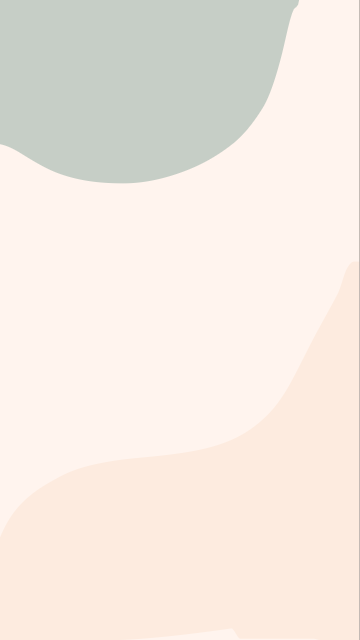
Give the GLSL for this background, as a Shadertoy shader.

```glsl
#define CREAM vec3(1.0, 0.957, 0.933)
#define PEACH vec3(0.992, 0.922, 0.875)
#define SAGE vec3(0.776, 0.808, 0.776)
#define RULE vec3(0.72, 0.69, 0.67)
#define RULE_WIDTH 0.0023
#define KNOTS 13

// Each knot holds x, height and slope, in fractions of the canvas
const vec3 sageEdge[KNOTS] = vec3[KNOTS](
    vec3(0.0, 0.7747, -0.11), vec3(0.058, 0.7604, -0.35),
    vec3(0.162, 0.7292, -0.208), vec3(0.3426, 0.7135, 0.0),
    vec3(0.509, 0.7318, 0.208), vec3(0.648, 0.776, 0.45),
    vec3(0.729, 0.8307, 0.9), vec3(0.7824, 0.914, 2.2),
    vec3(0.815, 0.984, 1.2), vec3(0.824, 0.9896, 0.6),
    vec3(0.831, 1.0, 2.8), vec3(0.9, 1.2, 2.8), vec3(1.0, 1.5, 2.8));

const vec3 peachEdge[KNOTS] = vec3[KNOTS](
    vec3(0.0, 0.1602, 1.35), vec3(0.0579, 0.2122, 0.59),
    vec3(0.162, 0.2539, 0.31), vec3(0.301, 0.2786, 0.1),
    vec3(0.463, 0.2891, 0.07), vec3(0.625, 0.3086, 0.21),
    vec3(0.7407, 0.3503, 0.55), vec3(0.8102, 0.4049, 1.04),
    vec3(0.8796, 0.4805, 1.04), vec3(0.9375, 0.5404, 1.07),
    vec3(0.9653, 0.582, 0.9), vec3(0.9815, 0.5911, 0.1),
    vec3(1.0, 0.5911, 0.0));

// Smooth cubic Hermite curve through the knots
float curveHeight(float x, vec3 knots[KNOTS]) {
    vec3 a = knots[0], b = knots[1];
    for (int i = 1; i < KNOTS - 1; i++) {
        if (x >= knots[i].x) {
            a = knots[i];
            b = knots[i + 1];
        }
    }
    float span = b.x - a.x;
    float t = (x - a.x) / span;
    float s = 1.0 - t;
    return s * s * ((1.0 + 2.0 * t) * a.y + t * span * a.z)
         + t * t * ((3.0 - 2.0 * t) * b.y - s * span * b.z);
}

// Low sliver that swells, drops sharply and trails off
float sliverHeight(float x) {
    float swell = 0.0182 * pow(clamp((x - 0.33) / 0.314, 0.0, 1.0), 1.4);
    float tail = 0.002 * (1.0 - smoothstep(0.87, 0.89, x));
    return mix(swell, tail, smoothstep(0.642, 0.668, x));
}

// Antialiased coverage where d is positive
float coverage(float d) {
    float pixel = length(vec2(dFdx(d), dFdy(d)));
    return clamp(0.5 + d / max(pixel, 1e-6), 0.0, 1.0);
}

void mainImage(out vec4 fragColor, in vec2 fragCoord) {
    vec2 uv = fragCoord / iResolution.xy;

    // Flat layers, from back to front
    vec3 color = CREAM;
    color = mix(color, PEACH, coverage(curveHeight(uv.x, peachEdge) - uv.y));
    color = mix(color, CREAM, coverage(sliverHeight(uv.x) - uv.y));
    color = mix(color, SAGE, coverage(uv.y - curveHeight(uv.x, sageEdge)));

    // Thin rule along the right border
    color = mix(color, RULE, coverage(uv.x - 1.0 + RULE_WIDTH));

    fragColor = vec4(color, 1.0);
}
```
